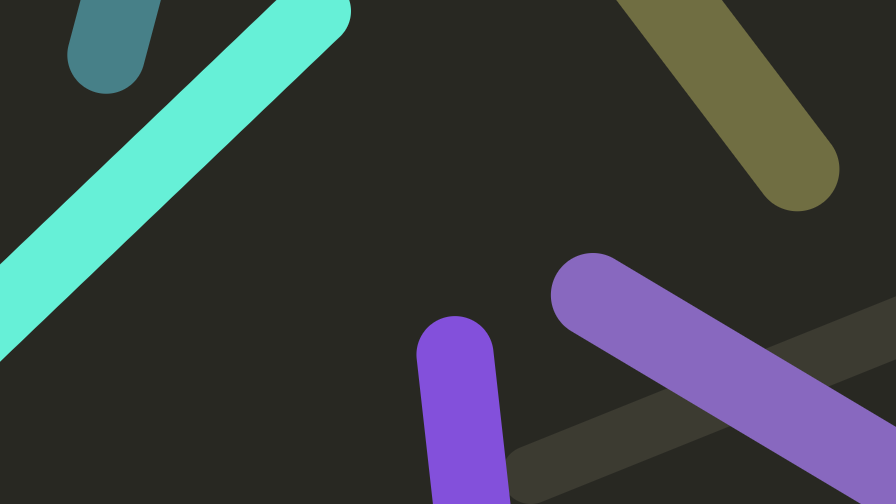
This background is drawn by a WebGL 2 fragment shader. Its source:

```glsl
#version 300 es
precision highp float;
// Flat rounded bars in bright and muted colours, crossing a dark charcoal ground.

uniform vec2 u_resolution;
out vec4 fragColor;

// Signed distance to a bar with round caps running from a to b.
float capsule(vec2 p, vec2 a, vec2 b, float radius) {
    vec2 pa = p - a;
    vec2 ba = b - a;
    float along = clamp(dot(pa, ba) / dot(ba, ba), 0.0, 1.0);
    return length(pa - ba * along) - radius;
}

// Lays a colour over the base with an edge one pixel wide.
vec3 paint(vec3 base, vec3 tint, float dist) {
    float coverage = clamp(0.5 - dist * u_resolution.y, 0.0, 1.0);
    return mix(base, tint, coverage);
}

void main() {
    // Canvas height is one unit.
    vec2 p = gl_FragCoord.xy / u_resolution.y;

    vec3 color = vec3(0.157, 0.158, 0.135);

    // Faint bar behind the others
    color = paint(color, vec3(0.235, 0.230, 0.192),
        capsule(p, vec2(1.0532, 0.058), vec2(2.0093, 0.4428), 0.058));

    // Upper bars: teal, mint, olive
    color = paint(color, vec3(0.280, 0.502, 0.535),
        capsule(p, vec2(0.2106, 0.891), vec2(0.301, 1.2315), 0.077));
    color = paint(color, vec3(0.400, 0.941, 0.843),
        capsule(p, vec2(0.6266, 0.978), vec2(-0.2315, 0.1574), 0.0698));
    color = paint(color, vec3(0.441, 0.431, 0.259),
        capsule(p, vec2(1.582, 0.6643), vec2(1.152, 1.2315), 0.0835));

    // Lower bars: lavender, violet
    color = paint(color, vec3(0.533, 0.408, 0.749),
        capsule(p, vec2(1.1765, 0.4145), vec2(1.986, -0.0685), 0.0835));
    color = paint(color, vec3(0.512, 0.314, 0.859),
        capsule(p, vec2(0.9028, 0.2963), vec2(0.9546, -0.1667), 0.0765));

    fragColor = vec4(color, 1.0);
}
```
